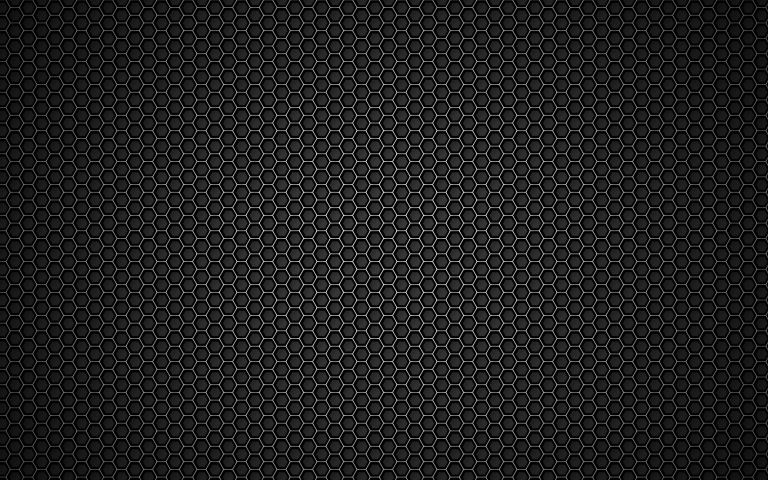
Give the GLSL for this pattern, as a Shadertoy shader.

```glsl
float hash(vec2 p) {
    return fract(sin(dot(p, vec2(41.3, 289.1))) * 4375.5);
}

// Distance measure of a flat-topped hexagon; 0.5 on the cell border
float hexRadius(vec2 p) {
    p = abs(p);
    return max(p.y, dot(p, vec2(0.866, 0.5)));
}

// Offset from the nearest centre of two interleaved grids
vec2 hexOffset(vec2 p) {
    vec2 period = vec2(1.73205, 1.0);
    vec2 a = mod(p, period) - 0.5 * period;
    vec2 b = mod(p + 0.5 * period, period) - 0.5 * period;
    return dot(a, a) < dot(b, b) ? a : b;
}

void mainImage(out vec4 fragColor, in vec2 fragCoord) {
    vec2 screen = (fragCoord - 0.5 * iResolution.xy) / iResolution.y;
    vec2 grid = screen * 31.18 + vec2(0.6, -0.1);
    float pixel = 31.18 / iResolution.y;

    vec2 cell = hexOffset(grid);
    float wear = hash(floor((grid - cell) * vec2(1.1547, 2.0) + 0.5));
    float radius = hexRadius(cell);

    // Small raised plate, faceted, inside a wide dark recess
    float plateRadius = hexRadius(cell - vec2(0.03, -0.015));
    float plate = 1.0 - smoothstep(0.27, 0.36 + 0.2 * pixel, plateRadius);
    float facet = smoothstep(-0.15, 0.15, dot(cell, vec2(0.8, -0.6)));
    float shade = 0.006 + plate * (0.15 + 0.035 * facet + 0.015 * (wear - 0.5));

    // Thin metal wire, brighter at its joints
    float border = 0.5 - radius;
    float wire = 1.0 - smoothstep(0.034 - 0.5 * pixel, 0.034 + 0.5 * pixel, border);
    float joint = smoothstep(0.48, 0.57, length(cell));
    float slanted = smoothstep(0.0, 0.1, radius - abs(cell.y));
    float metal = 0.46 + 0.1 * slanted + 0.22 * joint + 0.04 * (wear - 0.5);
    shade = mix(shade, metal, wire);

    // Light falling off towards the sides and corners
    float falloff = exp(-1.5 * dot(screen * vec2(1.0, 1.1), screen * vec2(1.0, 1.1)));
    shade *= mix(0.16, 1.12, falloff);

    fragColor = vec4(vec3(shade), 1.0);
}
```
